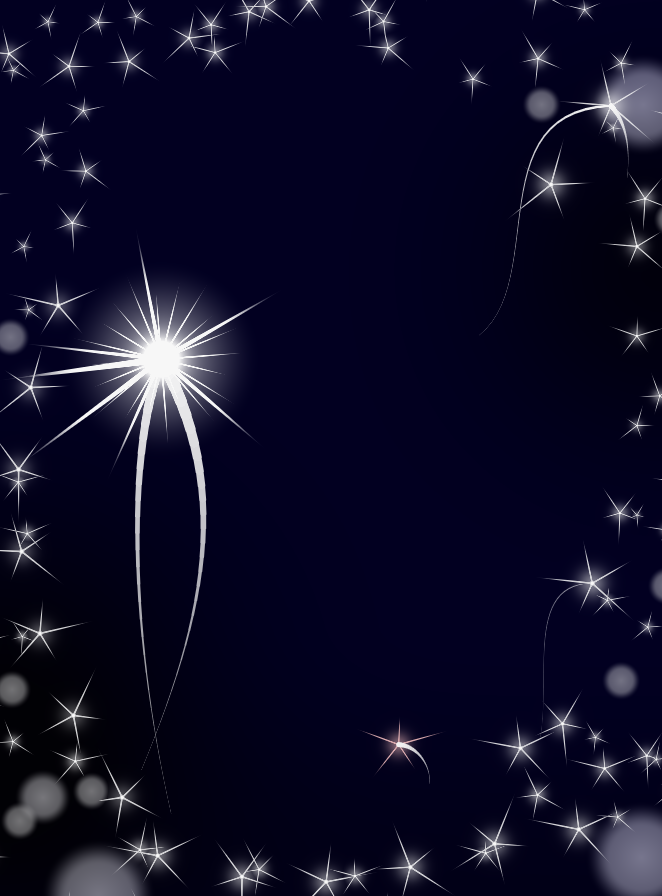
Write a Shadertoy shader that draws this background.

```glsl
// Night-blue backdrop framed by sparkling stars, with a radiant burst and curved comet tails.
const float TAU = 6.28319;

vec2 hash2(vec2 cell) {
    return fract(sin(vec2(dot(cell, vec2(127.1, 311.7)), dot(cell, vec2(269.5, 183.3)))) * 43758.5);
}

// Antialiased coverage of a signed inside distance
float cover(float inside) { return clamp(inside * iResolution.y + 0.5, 0.0, 1.0); }

// Needle tapering from the origin to its tip
float ray(vec2 q, vec2 tip, float halfWidth) {
    float len = length(tip);
    vec2 dir = tip / len;
    float t = dot(q, dir) / len;
    float across = abs(q.x * dir.y - q.y * dir.x);
    return cover(halfWidth * (1.0 - t) - across) * step(0.0, t) * smoothstep(1.0, 0.5, t);
}

// Five uneven needles around a soft core
float star(vec2 q, float size, float spin, float glow) {
    if (length(q) > size * 1.3) return 0.0;
    float light = glow * exp(-dot(q, q) / (size * size * 0.07));
    for (int i = 0; i < 5; i++) {
        float k = float(i), a = spin + k * TAU / 5.0;
        float len = size * (0.9 + 0.25 * sin(k * 2.4 + spin * 7.0));
        light = max(light, 0.85 * ray(q, len * vec2(cos(a), sin(a)), 0.0004 + size * 0.016));
    }
    return max(light, smoothstep(size * 0.09, size * 0.02, length(q)));
}

// Blurred disc of light
float disc(vec2 q, float radius) {
    float r = length(q) / radius;
    return smoothstep(1.1, 0.6, r) * (0.46 - 0.15 * r);
}

// Cubic curve that thins and fades toward its end
float tail(vec2 p, vec2 a, vec2 b, vec2 c, vec2 d, float halfWidth) {
    float light = 0.0;
    vec2 from = a;
    for (int i = 1; i <= 28; i++) {
        float t = float(i) / 28.0, s = 1.0 - t;
        vec2 to = s*s*s*a + 3.0*s*s*t*b + 3.0*s*t*t*c + t*t*t*d;
        vec2 seg = to - from, q = p - from;
        float gap = length(q - seg * clamp(dot(q, seg) / dot(seg, seg), 0.0, 1.0));
        light = max(light, cover(halfWidth * pow(s, 1.7) - gap) * mix(1.0, 0.5, t));
        from = to;
    }
    return light;
}

// Small stars and discs on a jittered grid, kept near the border and corners
float scatter(vec2 p, float width) {
    float light = 0.0;
    for (int n = 0; n < 9; n++) {
        vec2 cell = floor(p / 0.064) + vec2(n % 3, n / 3) - 1.0;
        vec2 jitter = hash2(cell), kind = hash2(cell + 37.0);
        vec2 c = (cell + 0.15 + 0.7 * jitter) * 0.064;
        vec2 side = abs(c / vec2(width, 1.0) * 2.0 - 1.0);
        float edge = min(min(c.x, width - c.x), min(c.y, 1.0 - c.y));
        if (edge > 0.025 + 0.19 * side.x * side.y || kind.x > 0.8) continue;
        if (kind.x < 0.13) light += disc(p - c, 0.02);
        else light = max(light, star(p - c, 0.018 + 0.022 * kind.y, jitter.x * TAU, 0.5));
    }
    return light;
}

// Larger stars strung along the four sides
float garlands(vec2 p, float width) {
    float light = 0.0;
    for (int i = 0; i < 7; i++) {
        float k = float(i), bend = k - 2.3;
        vec2 left = vec2(0.02 + 0.0085 * bend * bend, 0.659 - 0.0915 * k);
        vec2 top = vec2(0.01 + 0.067 * k, 0.94 + 0.007 * k - 0.025 * sin(k));
        vec2 bottom = vec2(0.176 + 0.094 * k, 0.045 - 0.03 * sin(0.9 * k));
        light = max(light, star(p - left, 0.054, 0.4 + k * 0.9, 0.3));
        light = max(light, star(p - top, 0.038, 1.8 + k * 0.7, 0.4));
        if (i < 6) light = max(light, star(p - bottom, 0.055, 1.7 + k * 0.5, 0.45));
        if (i > 3) continue;
        vec2 right = vec2(width - 0.028, 0.725 - 0.1 * k);
        vec2 corner = vec2(width - 0.158 + 0.047 * k, 0.165 + 0.03 * sin(2.0 * k));
        light = max(light, star(p - right, 0.042 - 0.009 * k, 1.8 + k, 0.4));
        light = max(light, star(p - corner, 0.052 - 0.006 * k, 1.7 + k * 0.6, 0.45));
    }
    return light;
}

// Radiant burst: halo, fine spokes, long needles and a white heart
float burst(vec2 q) {
    float r = length(q);
    float light = 0.5 * smoothstep(0.112, 0.01, r) + exp(-r * r / 0.0006);
    for (int i = 0; i < 20; i++) {
        float a = (float(i) + 0.25) * TAU / 20.0;
        light = max(light, ray(q, (0.098 + 0.01 * sin(a * 7.0)) * vec2(cos(a), sin(a)), 0.002));
    }
    light = max(light, max(ray(q, vec2(-0.029, 0.15), 0.0032), ray(q, vec2(0.137, 0.079), 0.0034)));
    light = max(light, max(ray(q, vec2(0.117, -0.101), 0.0034), ray(q, vec2(-0.061, -0.137), 0.003)));
    light = max(light, max(ray(q, vec2(-0.165, -0.123), 0.0038), ray(q, vec2(-0.185, -0.024), 0.0048)));
    return max(light, ray(q, vec2(-0.157, 0.018), 0.003));
}

void mainImage(out vec4 fragColor, in vec2 fragCoord) {
    vec2 p = fragCoord / iResolution.y;
    float width = iResolution.x / iResolution.y;
    // Navy sky sinking to black at lower left and right
    vec2 west = p - vec2(0.0, 0.2), east = p - vec2(width, 0.7);
    float shade = exp(-dot(west, west) / 0.05) + 0.75 * exp(-dot(east, east) / 0.035);
    shade += 0.35 * smoothstep(0.3, 0.0, p.y);
    vec3 color = mix(vec3(0.006, 0.0, 0.13), vec3(0.004, 0.002, 0.02), min(shade, 1.0));
    // Large hazy discs in the corners
    color += disc(p - vec2(0.718, 0.883), 0.052) + disc(p - vec2(0.716, 0.043), 0.057);
    color += disc(p - vec2(0.11, 0.0), 0.058) + disc(p - vec2(0.048, 0.11), 0.029);
    // Border sparkle and the burst
    vec2 heart = vec2(0.18, 0.599), comet = vec2(0.682, 0.882), low = vec2(0.661, 0.349);
    float light = max(max(scatter(p, width), garlands(p, width)), burst(p - heart));
    light = max(light, tail(p, heart, vec2(0.137, 0.479), vec2(0.15, 0.271), vec2(0.191, 0.092), 0.0068));
    light = max(light, tail(p, heart, vec2(0.26, 0.453), vec2(0.228, 0.31), vec2(0.158, 0.141), 0.0082));
    // Smaller comets
    light = max(light, max(star(p - comet, 0.06, 1.8, 0.6), star(p - vec2(0.615, 0.794), 0.058, 1.3, 0.5)));
    light = max(light, tail(p, comet, vec2(0.534, 0.876), vec2(0.612, 0.688), vec2(0.535, 0.626), 0.0016));
    light = max(light, tail(p, comet, vec2(0.697, 0.865), vec2(0.704, 0.84), vec2(0.7, 0.802), 0.0035));
    light = max(light, star(p - low, 0.06, 1.78, 0.5));
    light = max(light, 0.6 * tail(p, low, vec2(0.586, 0.349), vec2(0.615, 0.245), vec2(0.603, 0.177), 0.0008));
    color = mix(color, vec3(0.97), min(light, 1.0));
    vec2 rose = vec2(0.445, 0.169);
    color = mix(color, vec3(1.0, 0.78, 0.78), star(p - rose, 0.05, 1.53, 0.5));
    color = mix(color, vec3(0.95), tail(p, rose, vec2(0.469, 0.167), vec2(0.482, 0.141), vec2(0.479, 0.125), 0.003));
    fragColor = vec4(color, 1.0);
}
```
